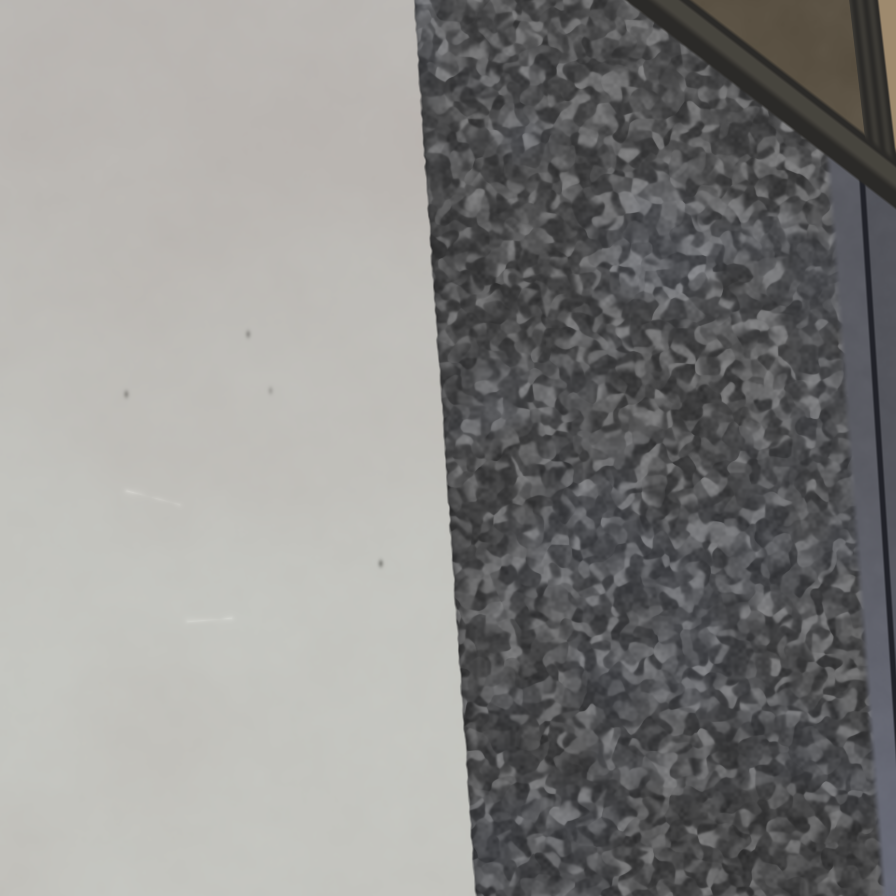
Reproduce this texture procedurally as a WebGL 2 fragment shader.

```glsl
#version 300 es
precision highp float;
// A pale sheet lying on speckled dark stone, with a slate strip and a framed
// corner at the right. Straight borders are half planes with soft edges; the
// stone is a blend of randomly toned grains, the sheet is layered value noise.

uniform vec2 u_resolution;
out vec4 outColor;

// Palette
const vec3 SHEET_TOP = vec3(0.725, 0.71, 0.695);
const vec3 SHEET_LOW = vec3(0.765, 0.765, 0.745);
const vec3 STONE = vec3(0.305, 0.305, 0.308);
const vec3 STONE_BLUE = vec3(0.335, 0.34, 0.355);
const vec3 STRIP = vec3(0.355, 0.36, 0.39);
const vec3 STRIP_LOW = vec3(0.41, 0.42, 0.47);
const vec3 SEAM = vec3(0.13, 0.135, 0.16);
const vec3 FRAME_DARK = vec3(0.17, 0.165, 0.155);
const vec3 FRAME_LIT = vec3(0.28, 0.27, 0.245);
const vec3 PANEL = vec3(0.36, 0.325, 0.27);
const vec3 BEIGE = vec3(0.62, 0.54, 0.43);

// Borders: x at the bottom, and lean to the left per unit of height
const vec2 SHEET_EDGE = vec2(0.531, 0.069);
const vec2 STRIP_EDGE = vec2(0.986, 0.075);
const vec2 SEAM_LINE = vec2(1.013, 0.0635);
const vec2 POST_EDGE = vec2(1.062, 0.115);
const vec2 POST_END = vec2(1.095, 0.115);
const float FRAME_START = 0.697;
const float FRAME_SLOPE = 0.772;

const float GRAINS = 92.0;       // stone grains across the canvas
const float GRAIN_BLEND = 7.0;   // higher gives crisper grains
const float GRAIN_CONTRAST = 0.29;

// Sheet blemishes: centre and strength
const int SPOTS = 4;
const vec3 SPOT[SPOTS] = vec3[](vec3(0.141, 0.56, 0.17), vec3(0.277, 0.627, 0.16),
                                vec3(0.425, 0.371, 0.22), vec3(0.302, 0.564, 0.10));

float hash(vec2 p) {
    vec3 q = fract(vec3(p.xyx) * 0.1031);
    q += dot(q, q.yzx + 33.33);
    return fract((q.x + q.y) * q.z);
}

float noise(vec2 p) {
    vec2 i = floor(p), f = fract(p);
    f = f * f * (3.0 - 2.0 * f);
    return mix(mix(hash(i), hash(i + vec2(1, 0)), f.x),
               mix(hash(i + vec2(0, 1)), hash(i + vec2(1, 1)), f.x), f.y);
}

float fbm(vec2 p) {
    float sum = 0.0, gain = 0.5;
    for (int i = 0; i < 4; i++) {
        sum += gain * noise(p);
        p = mat2(1.6, 1.2, -1.2, 1.6) * p + 7.3;
        gain *= 0.5;
    }
    return sum;
}

// Tone of jittered grains, blended by nearness
float grains(vec2 p) {
    vec2 cell = floor(p);
    float tone = 0.0, total = 0.0;
    for (int y = -1; y <= 1; y++)
    for (int x = -1; x <= 1; x++) {
        vec2 id = cell + vec2(x, y);
        vec2 d = id + vec2(hash(id), hash(id + 57.0)) - p;
        float w = exp(-GRAIN_BLEND * dot(d, d));
        float h = hash(id + 131.0);
        tone += w * mix(h, h * h * h, 0.5);
        total += w;
    }
    return tone / total;
}

float segment(vec2 p, vec2 a, vec2 b) {
    vec2 d = b - a;
    return length(p - a - d * clamp(dot(p - a, d) / dot(d, d), 0.0, 1.0));
}

float rightOf(vec2 p, vec2 border) { return p.x - border.x + border.y * p.y; }

vec3 stoneColor(vec2 p) {
    vec2 warp = vec2(noise(p * 65.0), noise(p * 65.0 + 40.0)) - 0.5;
    float tone = grains(p * GRAINS + warp * 1.2) - 0.375;
    float fine = noise(p * 230.0) - 0.5;
    float haze = smoothstep(0.4, 0.75, fbm(p * 7.0 + 3.0));
    vec3 base = mix(STONE, STONE_BLUE, haze) * (0.97 + 0.07 * p.y);
    return base + GRAIN_CONTRAST * tone + 0.055 * fine;
}

vec3 sheetColor(vec2 p) {
    vec3 c = mix(SHEET_LOW, SHEET_TOP, smoothstep(0.25, 1.0, p.y));
    float cloud = fbm(p * 6.0) - 0.47;
    c += cloud * vec3(0.025, 0.04, 0.04) + 0.012 * (fbm(p * 45.0) - 0.47);
    for (int i = 0; i < SPOTS; i++) {
        vec2 d = (p - SPOT[i].xy) * vec2(1.3, 0.9);
        c -= SPOT[i].z * exp(-dot(d, d) * 70000.0);
    }
    float scratch = min(segment(p, vec2(0.142, 0.452), vec2(0.2, 0.437)),
                        segment(p, vec2(0.21, 0.306), vec2(0.258, 0.31)));
    return c + 0.09 * exp(-scratch * 450.0) * noise(p * 90.0);
}

void main() {
    vec2 p = gl_FragCoord.xy / u_resolution;
    float soft = max(0.0016, 1.0 / min(u_resolution.x, u_resolution.y));

    // Stone and the slate strip with its seam
    vec3 color = stoneColor(p);
    float seam = rightOf(p, SEAM_LINE);
    vec3 strip = mix(STRIP_LOW, STRIP, smoothstep(0.0, 0.55, p.y)) + 0.03 * (fbm(p * 60.0) - 0.47);
    strip *= 1.0 - 0.08 * smoothstep(0.0, soft, seam);
    strip = mix(strip, SEAM, 1.0 - smoothstep(0.0015, 0.0015 + 2.0 * soft, abs(seam)));
    color = mix(color, strip, smoothstep(-0.005, 0.005, rightOf(p, STRIP_EDGE)));

    // Sheet, with a thin shadow beside it
    float edge = rightOf(p, SHEET_EDGE) + 0.002 * (noise(p * 150.0) - 0.5);
    color *= 1.0 - 0.22 * exp(-max(edge, 0.0) * 220.0);
    color = mix(sheetColor(p), color, smoothstep(-soft, soft, edge));

    // Framed corner: bevels, panel, upright post, wall behind
    float rise = p.y - 1.0 + (p.x - FRAME_START) * FRAME_SLOPE;
    float post = rightOf(p, POST_EDGE);
    vec3 frame = mix(FRAME_DARK, FRAME_LIT, smoothstep(0.018, 0.03, rise));
    frame = mix(frame, FRAME_DARK, smoothstep(0.045, 0.05, rise));
    vec3 panel = PANEL + 0.09 * (fbm(p * 14.0) - 0.47);
    frame = mix(frame, panel, smoothstep(0.054, 0.06, rise) * (1.0 - smoothstep(0.0, 2.0 * soft, post)));
    float groove = 0.5 + 0.5 * cos(post * 500.0);
    float inPost = smoothstep(0.0, soft, post) * smoothstep(0.05, 0.06, rise);
    frame = mix(frame, mix(FRAME_DARK, FRAME_LIT, 0.6 * groove), inPost);
    frame = mix(frame, BEIGE, smoothstep(-soft, soft, rightOf(p, POST_END)) * smoothstep(0.06, 0.07, rise));
    color = mix(color, frame, smoothstep(-soft, 2.0 * soft, rise));

    outColor = vec4(clamp(color, 0.0, 1.0), 1.0);
}
```
